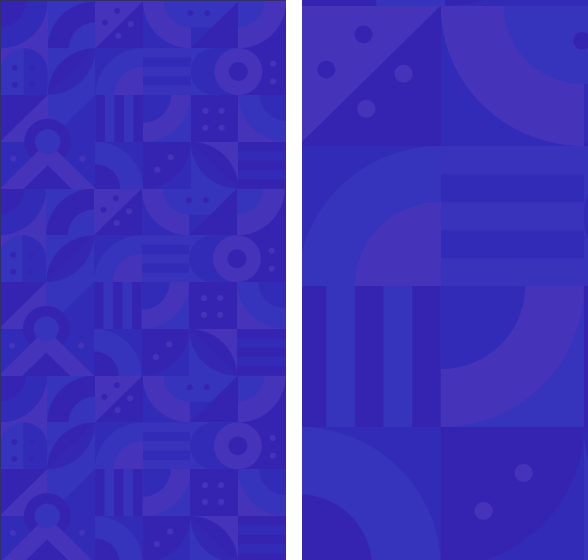
Left: the whole. Right: its middle third, enlarged.
Reproduce this pattern procedurally as a WebGL 1 fragment shader.

```glsl
precision highp float;
uniform vec2 u_resolution;

const vec3 DARK = vec3(0.208, 0.143, 0.695);
const vec3 BLUE = vec3(0.192, 0.168, 0.722);
const vec3 LIGHT = vec3(0.210, 0.200, 0.738);
const vec3 VIOLET = vec3(0.270, 0.203, 0.725);
const vec3 BORDER = vec3(0.20, 0.18, 0.42);
const float DOT = 0.063;

// Coverage of a signed distance, negative inside
float fill(float d, float aa) {
  return 1.0 - smoothstep(-0.5 * aa, 0.5 * aa, d);
}

vec3 disc(vec3 under, vec2 p, vec2 center, float radius, vec3 color, float aa) {
  return mix(under, color, fill(length(p - center) - radius, aa));
}

// Two dots mirrored about a middle point
vec3 dotPair(vec3 under, vec2 p, vec2 middle, vec2 arm, vec3 color, float aa) {
  under = disc(under, p, middle - arm, DOT, color, aa);
  return disc(under, p, middle + arm, DOT, color, aa);
}

vec3 quarterRing(vec2 p, vec2 corner, float inner, vec3 ground, vec3 ring, vec3 core, float aa) {
  vec3 color = disc(ground, p, corner, 1.0, ring, aa);
  return disc(color, p, corner, inner, core, aa);
}

// Split along the rising diagonal
vec3 diagonal(vec2 p, vec3 upper, vec3 lower, float aa) {
  return mix(lower, upper, fill((p.x + p.y - 1.0) * 0.7071, aa));
}

// Five alternating bands
vec3 bands(float t, vec3 odd, vec3 even, float aa) {
  float d = abs(fract(t * 2.5 + 0.25) - 0.5) - 0.25;
  return mix(odd, even, fill(d * 0.4, aa));
}

// Leaf along the rising diagonal, halved by its vein
vec3 leaf(vec2 p, vec3 upper, vec3 lower, float aa) {
  float d = max(length(p), length(p - 1.0)) - 1.0;
  vec3 blade = diagonal(p, DARK, mix(DARK, BLUE, 0.45), aa);
  return mix(diagonal(p, upper, lower, aa), blade, fill(d, aa));
}

// Rounded top with two differently coloured halves
vec3 arch(vec2 p, float aa) {
  vec2 q = vec2(p.x - 0.5, min(p.y - 0.5, 0.0));
  vec3 halves = mix(LIGHT, BLUE, fill(0.5 - p.x, aa));
  vec3 color = mix(VIOLET, halves, fill(length(q) - 0.5, aa));
  color = dotPair(color, p, vec2(0.31, 0.60), vec2(0.0, 0.18), DARK, aa);
  return dotPair(color, p, vec2(0.67, 0.60), vec2(0.0, 0.18), mix(DARK, BLUE, 0.3), aa);
}

vec3 topRow(vec2 p, float col, float aa) {
  if (col < 0.5) return quarterRing(p, vec2(0.0), 0.55, VIOLET, BLUE, DARK, aa);
  if (col < 1.5) return quarterRing(p, vec2(1.0), 0.55, LIGHT, DARK, LIGHT, aa);
  if (col < 2.5) {
    vec3 color = diagonal(p, VIOLET, DARK, aa);
    color = dotPair(color, p, vec2(0.33, 0.33), vec2(0.13, -0.125), DARK, aa);
    return dotPair(color, p, vec2(0.61, 0.61), vec2(0.13, -0.125), VIOLET, aa);
  }
  if (col < 3.5) return quarterRing(p, vec2(1.0, 0.0), 0.56, BLUE, VIOLET, LIGHT, aa);
  if (col < 4.5) return diagonal(p, mix(BLUE, LIGHT, fill(p.y - 0.56, aa)), DARK, aa);
  return quarterRing(p, vec2(0.0), 0.55, DARK, VIOLET, LIGHT, aa);
}

vec3 secondRow(vec2 p, float col, float aa) {
  if (col < 0.5) return arch(p, aa);
  if (col < 1.5) return leaf(p, LIGHT, LIGHT, aa);
  if (col < 2.5) return quarterRing(p, vec2(1.0), 0.6, BLUE, LIGHT, VIOLET, aa);
  if (col < 3.5) return bands(p.y, BLUE, mix(LIGHT, VIOLET, 0.2), aa);
  if (col < 4.5) return disc(LIGHT, vec2(min(p.x, 0.5), p.y), vec2(0.5), 0.5, BLUE, aa);
  return dotPair(DARK, p, vec2(0.73, 0.52), vec2(0.0, 0.19), VIOLET, aa);
}

vec3 thirdRow(vec2 p, float col, float aa) {
  if (col < 0.5) return diagonal(p, DARK, VIOLET, aa);
  if (col < 1.5) return diagonal(p, LIGHT, BLUE, aa);
  if (col < 2.5) return bands(p.x, LIGHT, DARK, aa);
  if (col < 3.5) return quarterRing(p, vec2(0.0), 0.59, LIGHT, VIOLET, BLUE, aa);
  if (col < 4.5) {
    vec3 color = dotPair(DARK, p, vec2(0.48, 0.34), vec2(0.17, 0.0), VIOLET, aa);
    return dotPair(color, p, vec2(0.48, 0.70), vec2(0.17, 0.0), VIOLET, aa);
  }
  return quarterRing(p, vec2(1.0, 0.0), 0.55, VIOLET, LIGHT, BLUE, aa);
}

vec3 bottomRow(vec2 p, float col, float aa) {
  if (col < 1.5) return disc(BLUE, p, vec2(0.28 + 0.45 * col, 0.36), DOT, VIOLET, aa);
  if (col < 2.5) return quarterRing(p, vec2(0.0, 1.0), 0.52, BLUE, LIGHT, DARK, aa);
  if (col < 3.5) {
    vec3 color = disc(BLUE, p, vec2(0.0), 1.0, DARK, aa);
    return dotPair(color, p, vec2(0.44, 0.465), vec2(0.14, -0.135), VIOLET, aa);
  }
  if (col < 4.5) return leaf(vec2(1.0 - p.x, p.y), VIOLET, LIGHT, aa);
  return bands(p.y, BLUE, DARK, aa);
}

// Shapes that cross cell borders
vec3 overlays(vec3 color, vec2 g, float aa) {
  color = dotPair(color, g, vec2(4.17, 0.25), vec2(0.18, 0.0), DARK, aa);
  color = disc(color, g, vec2(5.0, 1.5), 0.5, VIOLET, aa);
  color = disc(color, g, vec2(5.0, 1.5), 0.2, DARK, aa);
  color = disc(color, g, vec2(1.0, 3.0), 0.49, DARK, aa);
  float slope = (abs(g.x - 1.0) - g.y + 3.0) * 0.7071;
  float below = step(3.0, g.y);
  color = mix(color, VIOLET, fill(slope, aa) * below);
  color = mix(color, DARK, fill(slope + 0.354, aa) * below);
  return disc(color, g, vec2(1.0, 3.0), 0.265, LIGHT, aa);
}

void main() {
  vec2 uv = gl_FragCoord.xy / u_resolution;
  float aa = 9.0 / u_resolution.x;
  vec2 g = vec2(uv.x * 6.0, (1.0 - uv.y - 0.0025) * 11.97);

  // Middle and last repeats sit slightly further left
  float repeatIndex = floor(g.y / 4.0);
  g.x += repeatIndex > 1.5 ? 0.01 : 0.03 * max(repeatIndex, 0.0);
  g.y = mod(g.y, 4.0);

  float col = min(floor(g.x), 5.0);
  vec2 p = vec2(g.x - col, fract(g.y));
  vec3 color = g.y < 1.0 ? topRow(p, col, aa)
    : g.y < 2.0 ? secondRow(p, col, aa)
    : g.y < 3.0 ? thirdRow(p, col, aa) : bottomRow(p, col, aa);
  color = overlays(color, g, aa);

  // Thin frame line on the left and top
  float frame = max(fill(uv.x - 0.003, 0.003), fill(1.0 - uv.y - 0.0018, 0.0015));
  gl_FragColor = vec4(mix(color, BORDER, frame), 1.0);
}
```
